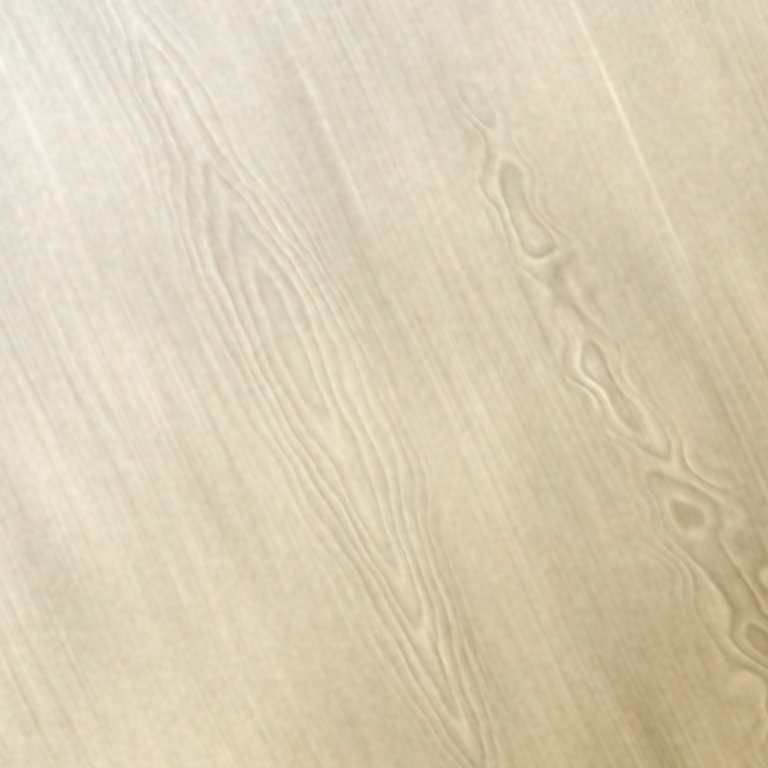
Write a Shadertoy shader that draws this texture.

```glsl
const float TAU = 6.2832;

// Palette, from the shaded corner to the lit corner
const vec3 SHADE_TAN = vec3(0.70, 0.625, 0.475);
const vec3 MID_CREAM = vec3(0.865, 0.815, 0.705);
const vec3 LIT_WHITE = vec3(0.915, 0.89, 0.845);
const vec3 GRAIN_TINT = vec3(0.92, 1.0, 1.03);
const vec3 WARM_SHIFT = vec3(0.008, 0.0, -0.025);

// Layout: "across" and "along" are measured on the slanted planks
const float SLANT = 0.45;
const float WANDER = 0.022;
const float FIRST_SEAM = -0.04;
const float PLANK_WIDTH = 0.39;
const float SEAM_HALF_WIDTH = 0.005;

// Long spindle of nested rings
const vec2 SPINDLE_CENTER = vec2(0.17, 0.47);
const vec2 SPINDLE_SIZE = vec2(0.07, 0.42);
const float SPINDLE_RINGS = 4.2;

// Wavy knotted band
const float KNOT_AXIS = 0.56;
const float KNOT_DRIFT = 0.06;
const float KNOT_WIDTH = 0.045;
const float KNOT_RINGS = 1.5;

// Contrast of each layer
const float SPINDLE_DEPTH = 0.045;
const float KNOT_DEPTH = 0.055;
const float STREAK_DEPTH = 0.095;
const float CLOUD_DEPTH = 0.07;
const float MOTTLE_DEPTH = 0.04;
const float SEAM_GLOW = 0.065;

vec2 hashGradient(vec2 cell) {
    vec2 h = vec2(dot(cell, vec2(127.1, 311.7)), dot(cell, vec2(269.5, 183.3)));
    return 2.0 * fract(sin(h) * 43758.5) - 1.0;
}

float gradientNoise(vec2 p) {
    vec2 i = floor(p), f = fract(p);
    vec2 u = f * f * f * (f * (f * 6.0 - 15.0) + 10.0);
    float a = dot(hashGradient(i), f);
    float b = dot(hashGradient(i + vec2(1, 0)), f - vec2(1, 0));
    float c = dot(hashGradient(i + vec2(0, 1)), f - vec2(0, 1));
    float d = dot(hashGradient(i + vec2(1, 1)), f - vec2(1, 1));
    return mix(mix(a, b, u.x), mix(c, d, u.x), u.y);
}

float softAbs(float x, float radius) {
    return sqrt(x * x + radius * radius);
}

// Rings with a crisp edge on one side
float ringProfile(float phase) {
    return sin(TAU * phase) + 0.3 * sin(2.0 * TAU * phase);
}

// Nested rhombic rings with rounded corners, deeper toward the lower tip
float spindleGrain(vec2 wood) {
    vec2 q = (wood - SPINDLE_CENTER) / SPINDLE_SIZE;
    float field = softAbs(q.x, 0.12) + softAbs(q.y, 0.12);
    float fade = 1.0 - smoothstep(1.0, 2.4, field);
    field += 0.36 * gradientNoise(wood * vec2(14.0, 7.0));
    field += 0.08 * gradientNoise(wood * vec2(45.0, 22.0));
    float strength = 0.6 + 0.35 * wood.y;
    strength += 0.9 * gradientNoise(wood * vec2(11.0, 5.0) + 31.0);
    return fade * strength * ringProfile(SPINDLE_RINGS * field);
}

// Contours that curl around a drifting axis
float knotGrain(vec2 wood) {
    float axis = KNOT_AXIS + KNOT_DRIFT * smoothstep(0.4, 0.8, wood.y);
    axis += 0.03 * gradientNoise(vec2(wood.y * 9.0, 5.0));
    float offset = wood.x - axis;
    float width = KNOT_WIDTH * (0.85 + 1.1 * smoothstep(0.5, 0.8, wood.y));
    float fade = exp(-offset * offset / (width * width));
    fade *= smoothstep(0.03, 0.25, wood.y);
    float strength = 0.9 + 1.0 * gradientNoise(wood * vec2(18.0, 11.0) + 71.0);
    float field = softAbs(offset, 0.012) / KNOT_WIDTH;
    field += 1.9 * gradientNoise(wood * vec2(15.0, 14.0) + 17.0);
    field += 0.25 * gradientNoise(wood * vec2(38.0, 30.0) + 3.0);
    return fade * strength * ringProfile(KNOT_RINGS * field);
}

// Fibres of three widths stretched along the planks
float fibreStreaks(vec2 wood) {
    float fine = gradientNoise(wood * vec2(140.0, 7.0));
    float broad = gradientNoise(wood * vec2(60.0, 3.5) + 9.0);
    float bands = gradientNoise(wood * vec2(20.0, 2.0) + 23.0);
    float patches = 0.7 + 1.1 * gradientNoise(wood * vec2(6.0, 3.0) + 53.0);
    return (0.6 * fine + 0.65 * broad) * patches + 0.45 * bands;
}

// The right seam is brightest, the others are faint and broken
float seamLines(vec2 wood) {
    float glow = 0.0;
    for (int i = 0; i < 3; i++) {
        float gap = wood.x - FIRST_SEAM - float(i) * PLANK_WIDTH;
        float core = exp(-gap * gap / (SEAM_HALF_WIDTH * SEAM_HALF_WIDTH));
        float halo = exp(-abs(gap) / 0.015);
        glow += (core + 0.3 * halo) * (i == 2 ? 1.0 : 0.7);
    }
    float broken = 0.75 + 1.1 * gradientNoise(wood * vec2(3.0, 13.0));
    return glow * max(broken, 0.0) * mix(1.0, 0.25, smoothstep(0.2, 0.6, wood.y));
}

vec3 woodColor(float light) {
    vec3 low = mix(SHADE_TAN, MID_CREAM, clamp(light * 2.0, 0.0, 1.0));
    return mix(low, LIT_WHITE, clamp(light * 2.0 - 1.0, 0.0, 1.0));
}

void mainImage(out vec4 fragColor, in vec2 fragCoord) {
    vec2 uv = fragCoord / iResolution.xy;
    float down = 1.0 - uv.y;
    vec2 wood = vec2(uv.x - SLANT * down, down);
    wood.x += WANDER * gradientNoise(wood * vec2(3.0, 2.5) + 4.0);

    // Light falls off from the upper left
    float light = 1.04 - 0.55 * uv.x - 0.35 * down - 0.12 * uv.x * down;
    vec3 color = woodColor(light) + WARM_SHIFT * (down - 0.5);
    color += CLOUD_DEPTH * gradientNoise(wood * vec2(8.0, 4.5) + 7.0);

    // Grain, fibres and bright seams
    float grain = SPINDLE_DEPTH * spindleGrain(wood) + KNOT_DEPTH * knotGrain(wood);
    grain += STREAK_DEPTH * fibreStreaks(wood);
    color += grain * GRAIN_TINT + SEAM_GLOW * seamLines(wood);

    // Soft mottling in tone and hue
    float mottle = gradientNoise(uv * 95.0) + 0.7 * gradientNoise(uv * 42.0);
    float hue = gradientNoise(uv * 30.0 + 40.0);
    color += MOTTLE_DEPTH * (mottle + hue * vec3(0.5, -0.25, -0.4));

    fragColor = vec4(clamp(color, 0.0, 1.0), 1.0);
}
```
